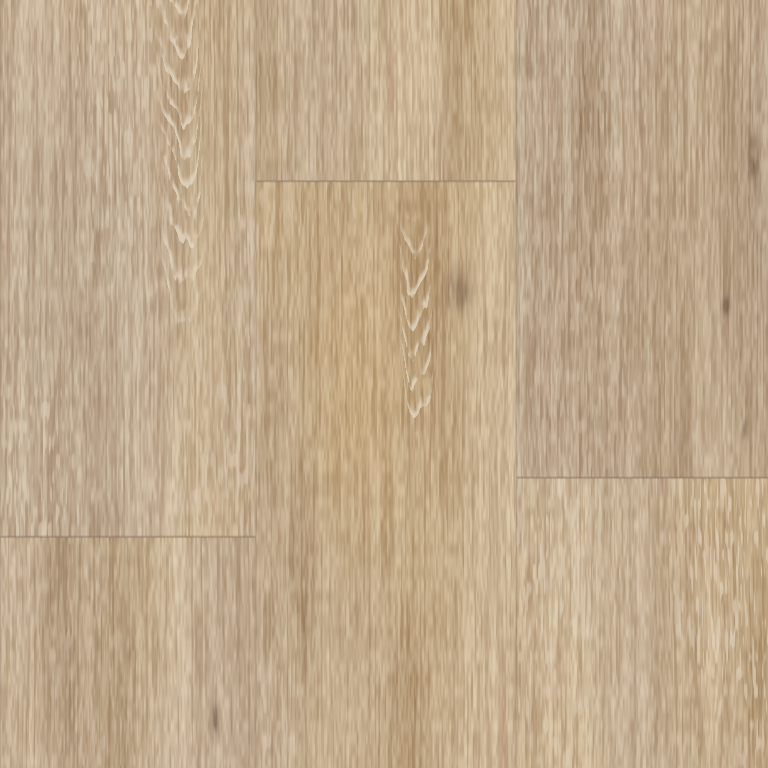
Write a WebGL 2 fragment shader that draws this texture.

```glsl
#version 300 es
precision highp float;
#define SEAM_HALF 0.0014
#define SEAM_DEPTH 0.50
#define BAND_CONTRAST 0.48
#define GRAIN_CONTRAST 0.26
#define FINE_CONTRAST 0.42
#define FIBRE_DEPTH 0.42
#define PORE_STRENGTH 0.62
#define STREAK_DEPTH 0.32
#define KNOT_DEPTH 0.62
#define FLAME_STRENGTH 0.85
#define WAVINESS 0.006
uniform vec2 u_resolution;
out vec4 fragColor;

const vec3 BROWN = vec3(0.60, 0.49, 0.375), CREAM = vec3(0.84, 0.77, 0.672);
const vec3 LIME = vec3(0.88, 0.83, 0.75), KNOT = vec3(0.43, 0.33, 0.26);
const vec3 SEAM = vec3(0.53, 0.46, 0.39), HONEY = vec3(0.025, 0.004, -0.045);
// Column edges, and the height of the end joint in each column
const vec2 EDGE = vec2(0.333, 0.672);
const float JOINT[3] = float[3](0.301, 0.764, 0.378);
// Per plank, lower then upper in each column: lightness, warmth, liming
const vec3 TONE[6] = vec3[6](
  vec3(0.69, 0.0, 0.4), vec3(0.70, 0.2, 0.8), vec3(0.75, 0.5, 0.6),
  vec3(0.73, 0.4, 0.4), vec3(0.76, 0.5, 1.0), vec3(0.66, 0.0, 0.5));
// Dark streaks: centre, half size
const vec4 STREAKS[8] = vec4[8](
  vec4(0.065, 0.22, 0.016, 0.12), vec4(0.230, 0.80, 0.026, 0.28),
  vec4(0.395, 0.25, 0.018, 0.17), vec4(0.545, 0.63, 0.028, 0.14),
  vec4(0.770, 0.85, 0.022, 0.28), vec4(0.955, 0.76, 0.028, 0.24),
  vec4(0.985, 0.12, 0.018, 0.16), vec4(0.530, 0.06, 0.016, 0.14));
// Knots: centre, half size
const vec4 KNOTS[5] = vec4[5](
  vec4(0.597, 0.622, 0.014, 0.022), vec4(0.981, 0.790, 0.006, 0.032),
  vec4(0.971, 0.440, 0.004, 0.012), vec4(0.946, 0.605, 0.005, 0.018),
  vec4(0.280, 0.060, 0.006, 0.020));
// Cathedral figures: axis, lowest tip, height, half width
const vec4 FLAMES[2] = vec4[2](
  vec4(0.235, 0.570, 0.56, 0.028), vec4(0.540, 0.430, 0.31, 0.021));
// Glow of warmer wood: centre, half size
const vec4 GLOW = vec4(0.46, 0.46, 0.07, 0.24);

float hash(vec2 cell) {
  uvec2 q = uvec2(ivec2(cell)) * uvec2(1597334677u, 3812015801u);
  uint n = (q.x ^ q.y) * 1597334677u;
  n = (n ^ (n >> 15)) * 2246822519u;
  return float((n ^ (n >> 13)) >> 8) / 16777216.0;
}
float noise(vec2 p) {
  vec2 i = floor(p), f = fract(p);
  f = f * f * (3.0 - 2.0 * f);
  return mix(mix(hash(i), hash(i + vec2(1, 0)), f.x),
             mix(hash(i + vec2(0, 1)), hash(i + vec2(1, 1)), f.x), f.y);
}
int columnAt(float x) { return int(x > EDGE.x) + int(x > EDGE.y); }
int plankAt(vec2 p) {
  int column = columnAt(p.x);
  return 2 * column + int(p.y > JOINT[column]);
}
float blob(vec2 p, vec4 spot) {
  vec2 d = (p - spot.xy) / spot.zw;
  return exp(-dot(d, d));
}
// Pale ragged arcs, pointed downwards, sharp below and fading above
float flame(vec2 p, vec4 shape, float pixel) {
  float x = (p.x - shape.x) / shape.w;
  x += 0.7 * (noise(vec2(p.y * 12.0, shape.x * 50.0)) - 0.5);
  float rise = p.y - shape.y - 0.07 * pow(abs(x), 1.7);
  float level = rise * 23.0 + 1.1 * noise(p * vec2(75.0, 10.0))
              + 0.25 * noise(p * vec2(230.0, 60.0));
  float phase = fract(level);
  float arc = smoothstep(0.0, 23.0 * pixel + 0.03, phase)
            * (1.0 - smoothstep(0.14, 0.48, phase));
  float reach = smoothstep(-0.01, 0.02, rise)
              * (1.0 - smoothstep(0.75, 1.0, (p.y - shape.y) / shape.z));
  float broken = smoothstep(0.0, 0.65, noise(p * vec2(260.0, 90.0)));
  return arc * reach * broken * (1.0 - smoothstep(0.65, 1.2, abs(x)));
}
float seamLine(float dist, float pixel) {
  return 1.0 - smoothstep(max(SEAM_HALF - pixel, 0.0), SEAM_HALF + pixel, dist);
}

void main() {
  vec2 p = gl_FragCoord.xy / u_resolution;
  float pixel = 1.0 / min(u_resolution.x, u_resolution.y);
  int plank = plankAt(p);
  vec3 tone = TONE[plank];
  // Grain runs upwards, with its own offset and slow bends in each plank
  vec2 g = p + vec2(3.7, 5.3) * float(plank + 1);
  g.x += WAVINESS * (noise(g * vec2(5.0, 3.5)) - 0.5);
  float band = 0.65 * noise(g * vec2(15.0, 0.9)) + 0.35 * noise(g * vec2(42.0, 1.8));
  float patches = smoothstep(0.3, 0.75, noise(g * vec2(9.0, 2.2) + 31.0));
  // Long hairlines, with a short crisp grit over them
  float grain = noise(g * vec2(190.0, 3.0));
  float fine = noise(g * vec2(460.0, 65.0));
  float fibre = smoothstep(0.50, 0.85, noise(g * vec2(390.0, 11.0) + 47.0));
  float light = tone.x + BAND_CONTRAST * (band - 0.5) + GRAIN_CONTRAST * (grain - 0.5)
              + FINE_CONTRAST * (fine - 0.5) - FIBRE_DEPTH * fibre * (0.25 + 0.5 * grain + 0.3 * fine);
  // Streaks, knots and arcs stay inside their own plank
  float knot = 0.0, arcs = 0.0;
  for (int i = 0; i < 8; i++)
    if (plankAt(STREAKS[i].xy) == plank)
      light -= STREAK_DEPTH * blob(p, STREAKS[i]) * (0.35 + grain);
  for (int i = 0; i < 5; i++)
    if (plankAt(KNOTS[i].xy) == plank)
      knot += blob(p, KNOTS[i]) * (0.1 + 1.5 * noise(g * vec2(190.0, 50.0)));
  for (int i = 0; i < 2; i++)
    if (plankAt(FLAMES[i].xy) == plank) arcs += flame(p, FLAMES[i], pixel);
  vec3 color = mix(BROWN, CREAM, light);
  color += HONEY * (tone.y + noise(g * vec2(9.0, 1.6)) - 0.5 + 0.9 * blob(p, GLOW));
  color = mix(color, KNOT, KNOT_DEPTH * min(knot, 1.0));
  // Short limed pores, gathered in patches
  float pores = smoothstep(0.56, 0.82, noise(g * vec2(410.0, 45.0) + 71.0));
  color = mix(color, LIME, PORE_STRENGTH * pores * tone.z * (0.25 + 0.75 * patches));
  color = mix(color, LIME, FLAME_STRENGTH * arcs);
  // Long seams are fainter than the end joints
  float side = min(min(abs(p.x - EDGE.x), abs(p.x - EDGE.y)), p.x);
  float end = abs(p.y - JOINT[columnAt(p.x)]);
  float seam = max(0.55 * seamLine(side, pixel), seamLine(end, pixel));
  fragColor = vec4(mix(color, SEAM, SEAM_DEPTH * seam), 1.0);
}
```
